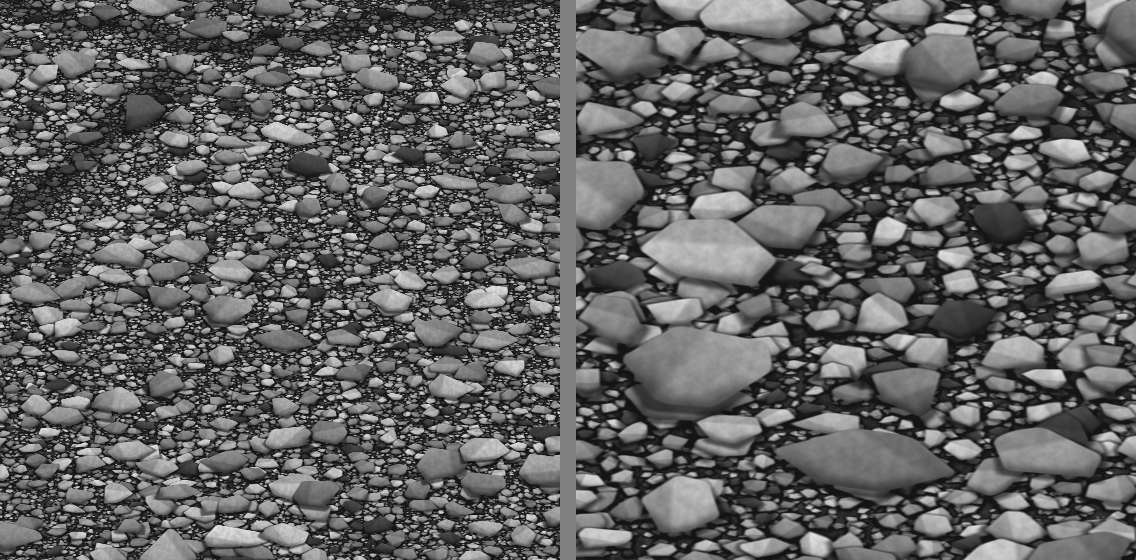
Left: the whole. Right: its middle third, enlarged.
Reproduce this texture procedurally as a WebGL 1 fragment shader.

```glsl
precision highp float;
uniform vec2 u_resolution;

#define FINEST 105.0      // grain columns across the canvas
#define LAYER_STEP 0.625  // column ratio from one layer to the next
#define FLATTEN 1.6       // horizontal stretch of the stones
#define SOFTNESS 0.0018   // edge blur
#define SHADOW_REACH 0.006
#define SOIL_TONE 0.17
#define DARK_STONES 0.09
#define TAU 6.2831853

float rand(vec2 p) {
  vec3 v = fract(vec3(p.xyx) * vec3(0.1031, 0.1030, 0.0973));
  v += dot(v, v.yzx + 33.33);
  return fract((v.x + v.y) * v.z);
}

float smoothMax(float a, float b, float k) {
  float h = max(k - abs(a - b), 0.0) / k;
  return max(a, b) + h * h * k * 0.25;
}

mat2 turn(float a) {
  return mat2(cos(a), sin(a), -sin(a), cos(a));
}

// Layered warped sines, about -1 to 1
float grain(vec2 p) {
  float sum = 0.0, weight = 0.5;
  for (int i = 0; i < 4; i++) {
    p = turn(1.1) * p * 1.6 + 3.7;
    sum += weight * sin(p.x + 1.7 * sin(p.y * 0.8)) * sin(p.y + 1.3 * sin(p.x * 0.6));
    weight *= 0.75;
  }
  return sum;
}

// Rounded irregular polygon of about unit radius
float stoneDistance(vec2 q, float seed) {
  float d = -1.0;
  for (int k = 0; k < 6; k++) {
    float side = float(k);
    float a = (side + 0.75 * rand(vec2(seed, side))) * TAU / 6.0;
    float reach = mix(0.65, 1.1, rand(vec2(seed + 7.0, side)));
    d = smoothMax(d, dot(q, vec2(cos(a), sin(a))) - reach, 0.14);
  }
  return d;
}

// Dark hollows crossing the far ground
float hollow(vec2 g) {
  g.y += 0.012 * sin(g.x * 23.0) + 0.008 * sin(g.x * 51.0);
  float ridge = abs(g.y - 1.076 - 0.2 * abs(g.x + 0.09));
  float slope = abs(g.y - 1.255 - g.x) * 0.7;
  float bank = (1.0 - smoothstep(0.01, 0.06, slope)) * (1.0 - smoothstep(-0.28, -0.15, g.x));
  return max(bank, 1.0 - smoothstep(0.008, 0.045, ridge));
}

// Paints one scatter of stones over the tone below
float paintLayer(float tone, vec2 ground, float columns, float level) {
  vec2 grid = columns * vec2(1.0, FLATTEN);
  vec2 p = ground * grid + level * 17.3;
  vec2 home = floor(p);
  for (int j = 1; j >= -1; j--) {
    for (int i = -1; i <= 1; i++) {
      vec2 cell = home + vec2(float(i), float(j));
      vec2 id = cell + level * 131.0 + 400.0;
      float seed = rand(id) * 900.0;
      vec2 center = cell + 0.5 + 0.7 * (vec2(rand(id + 31.7), rand(id + 57.1)) - 0.5);
      float dim = hollow((center - level * 17.3) / grid);
      float presence = mix(0.92, 0.3, level / 5.0) * (1.0 - 0.16 * level * dim);
      vec2 q = p - center;
      if (rand(id + 11.3) > presence || dot(q, q) > 1.5) continue;

      float radius = mix(0.3, 0.56, rand(id + 83.9));
      q = turn(0.9 * (rand(id + 5.9) - 0.5)) * q / radius;
      q.y *= mix(0.85, 1.5, rand(id + 71.3));
      float d = stoneDistance(q, seed);

      // Contact shadow, stronger below the stone
      float reach = min(SHADOW_REACH * columns / radius, 0.55);
      float shadow = 1.0 - smoothstep(0.0, reach, d + 0.12 * q.y);
      tone *= 1.0 - 0.55 * shadow;

      // Face tone, lit top, ridge and dark underside
      float face = mix(0.45, 0.79, rand(id + 41.1));
      if (rand(id + 97.7) < DARK_STONES) face = 0.24;
      face += 0.07 * clamp(q.y, -1.0, 1.0);
      float a = TAU * rand(id + 23.3);
      float facet = dot(q, vec2(cos(a), sin(a))) + 0.25;
      face *= mix(0.84, 1.0, smoothstep(-0.1, 0.1, facet));
      float under = smoothstep(-0.4, 0.0, d) * (1.0 - smoothstep(-0.7, 0.1, q.y));
      face *= (1.0 - 0.4 * under) * (1.0 - 0.45 * dim);
      face *= 1.0 + 0.09 * grain(ground * 130.0 + seed);

      float soft = SOFTNESS * columns / radius;
      tone = mix(tone, face, 1.0 - smoothstep(-soft, soft * 0.6, d));
    }
  }
  return tone;
}

void main() {
  vec2 uv = gl_FragCoord.xy / u_resolution;
  // Stones shrink gently towards the far top
  vec2 ground = vec2((uv.x - 0.5) * (1.0 + 0.3 * uv.y), uv.y * (1.0 + 0.2 * uv.y));
  float tone = SOIL_TONE + 0.07 * grain(ground * 170.0);
  float columns = FINEST;
  for (int n = 0; n < 6; n++) {
    tone = paintLayer(tone, ground, columns, float(n));
    columns *= LAYER_STEP;
  }
  gl_FragColor = vec4(vec3(clamp(tone, 0.08, 0.88)), 1.0);
}
```
